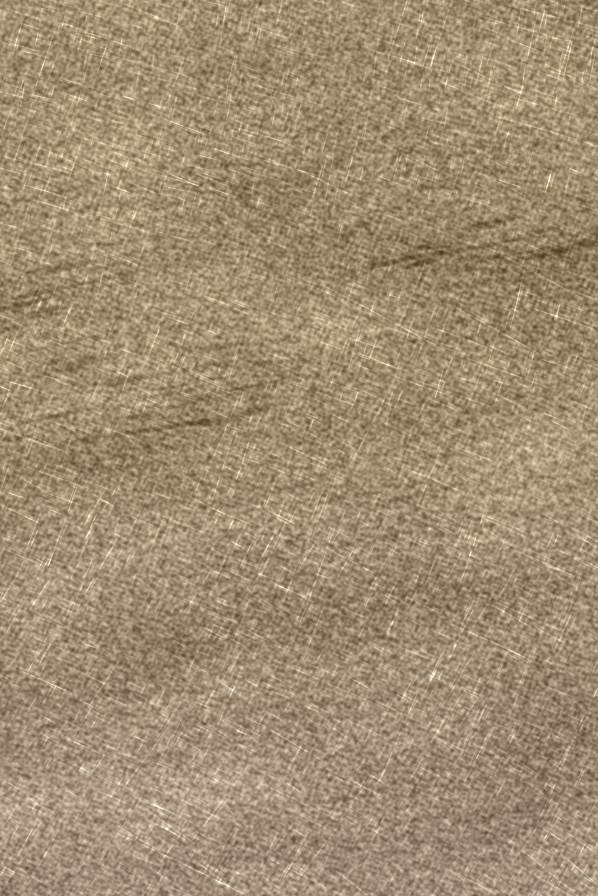
Write a Shadertoy shader that draws this texture.

```glsl
// Brushed, tarnished metal sheet: fine grain, crossing light scratches and dark streaks.

vec2 hash22(vec2 p) {
    vec3 q = fract(p.xyx * vec3(0.1031, 0.1030, 0.0973));
    q += dot(q, q.yzx + 33.33);
    return fract((q.xx + q.yz) * q.zy);
}

float gradientDot(vec2 cell, vec2 offset, vec2 f) {
    float a = 6.2832 * hash22(cell + offset).x;
    return dot(vec2(cos(a), sin(a)), f - offset);
}

float gradientNoise(vec2 p) {
    vec2 cell = floor(p), f = fract(p);
    vec2 u = f * f * f * (f * (f * 6.0 - 15.0) + 10.0);
    float low = mix(gradientDot(cell, vec2(0, 0), f), gradientDot(cell, vec2(1, 0), f), u.x);
    float high = mix(gradientDot(cell, vec2(0, 1), f), gradientDot(cell, vec2(1, 1), f), u.x);
    return mix(low, high, u.y);
}

// Coordinates along and across a direction
vec2 alongAxis(vec2 p, float angle) {
    vec2 dir = vec2(cos(angle), sin(angle));
    return vec2(dot(p, dir), dot(p, vec2(-dir.y, dir.x)));
}

// Layers of thin tapered lines, one per cell of a rotated, staggered grid
float scratches(vec2 p, float angle, float spread, float seed) {
    float pixel = 1.0 / iResolution.y;
    float rowHeight = 0.02;
    float sum = 0.0;
    for (int i = 0; i < 10; i++) {
        float layer = float(i) / 9.0;
        vec2 shift = hash22(vec2(float(i) * 5.0 + 1.0, seed));
        float cellLength = mix(0.04, 0.22, layer * layer);
        vec2 q = alongAxis(p, angle + spread * (shift.x - 0.5));
        q = q / vec2(cellLength, rowHeight) + shift * 40.0 + 100.0;
        q.x += 9.0 * hash22(vec2(floor(q.y), seed + float(i))).x;

        vec2 cell = floor(q) + 37.0 * float(i) + seed;
        vec2 f = fract(q);
        vec2 place = hash22(cell);
        vec2 trait = hash22(cell + 211.0);
        float halfLength = mix(0.18, 0.5, place.y);
        float taper = 1.0 - smoothstep(0.4 * halfLength, halfLength, abs(f.x - 0.5));
        float dist = abs(f.y - mix(0.15, 0.85, place.x)) * rowHeight;
        float line = clamp(0.5 + (0.0006 - dist) / pixel, 0.0, 1.0);
        sum += line * taper * trait.x * trait.x * trait.x;
    }
    return sum;
}

void mainImage(out vec4 fragColor, in vec2 fragCoord) {
    vec2 p = fragCoord / iResolution.y;

    // Fine grain, partly drawn out along the scratch directions
    float speck = gradientNoise(alongAxis(p, 0.5) * 235.0 + 300.0);
    float shallowGrain = gradientNoise(alongAxis(p, -0.35) * vec2(85.0, 240.0) + 500.0);
    float steepGrain = gradientNoise(alongAxis(p, 1.1) * vec2(85.0, 240.0) + 700.0);
    float clumps = gradientNoise(alongAxis(p, -0.1) * vec2(50.0, 90.0) + 900.0);
    float tone = 0.17 * speck + 0.18 * shallowGrain + 0.14 * steepGrain + 0.08 * clumps;

    // Broad worn patches and a darker central band
    tone += 0.09 * gradientNoise(alongAxis(p, 0.15) * vec2(2.5, 6.0) + 20.0);
    tone += 0.07 * gradientNoise(alongAxis(p, 0.1) * vec2(7.0, 16.0) + 60.0);
    float band = exp(-pow((p.y - 0.6 - 0.15 * p.x) / 0.14, 2.0));
    tone -= 0.025 * band;

    // Dark rising streaks, strongest in the band
    vec2 s = alongAxis(p, 0.2);
    s.y += 0.006 * gradientNoise(p * 6.0 + 40.0);
    float streak = smoothstep(0.12, 0.5, gradientNoise(s * vec2(7.0, 85.0) + 130.0));
    streak += 0.8 * smoothstep(0.15, 0.5, gradientNoise(s * vec2(14.0, 130.0) + 170.0));
    float patches = smoothstep(-0.25, 0.35, gradientNoise(s * vec2(3.0, 9.0) + 80.0));
    tone -= streak * patches * (0.05 + 0.11 * band) * (1.0 + 0.8 * speck);

    // Two crossing families of light scratches, broken up by the grain
    float steep = scratches(p, mix(0.98, 1.17, p.y), 0.22, 3.0);
    float shallow = scratches(p, mix(-0.52, -0.3, p.y), 0.26, 17.0);
    float wear = 0.8 + 0.8 * gradientNoise(p * 9.0 + 15.0);
    float breaks = clamp(0.85 + 1.2 * clumps + 0.6 * speck, 0.2, 1.4);
    tone += 0.19 * (steep + shallow) * wear * breaks;

    // Warm brass above, greyer towards the bottom
    vec3 brass = vec3(0.623, 0.543, 0.443);
    vec3 tint = mix(vec3(-0.008, -0.002, 0.022), vec3(0.004, 0.002, -0.012), smoothstep(0.0, 0.6, p.y));
    fragColor = vec4(clamp(brass + tint + tone * vec3(1.0, 1.0, 0.95), 0.0, 1.0), 1.0);
}
```
